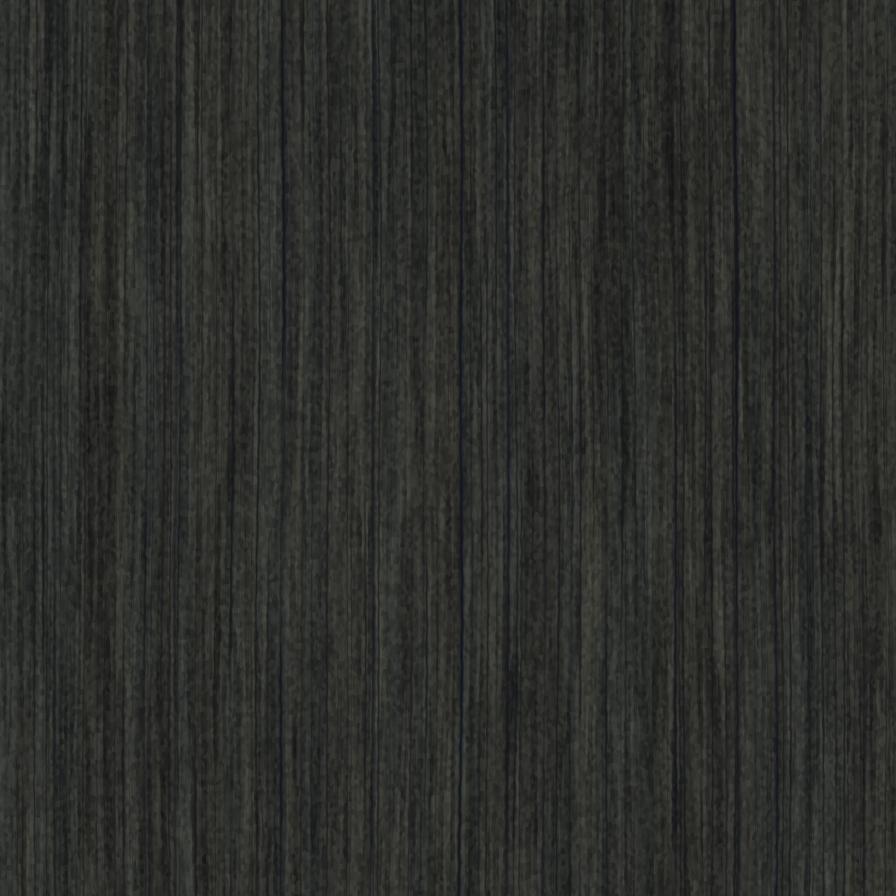
Give the GLSL for this texture, as a Shadertoy shader.

```glsl
// Dark charcoal wood veneer with fine, straight vertical grain.
// Stretched smooth cellular noise lays the fibres, layered sines bend them,
// and jittered blue-black seams and thin pores run along the grain.

float hash(vec2 p) {
    vec3 q = fract(p.xyx * vec3(0.1031, 0.1030, 0.0973));
    q += dot(q, q.yzx + 33.33);
    return fract((q.x + q.y) * q.z);
}

// Smooth cellular noise: random cell tones blended by distance to cell points
float cellTone(vec2 p) {
    vec2 cell = floor(p);
    float sum = 0.0, total = 0.0;
    for (int j = -1; j <= 1; j++)
    for (int i = -1; i <= 1; i++) {
        vec2 id = cell + vec2(i, j);
        vec2 point = id + vec2(hash(id + 17.3), hash(id + 71.9));
        vec2 d = p - point;
        float weight = exp(-11.0 * dot(d, d)) + 1e-6;
        sum += weight * hash(id + 5.1);
        total += weight;
    }
    return sum / total;
}

// Dark lines along the grain, one per column, fading in and out over fadeRate
float grainLines(vec2 p, float count, float width, float fadeRate, float seed) {
    float column = floor(p.x * count);
    float ink = 0.0;
    for (int i = -1; i <= 1; i++) {
        float id = column + float(i);
        float rnd = hash(vec2(id, seed));
        float centre = (id + hash(vec2(id, seed + 9.0))) / count;
        centre += 0.0006 * sin(p.y * (4.0 + 6.0 * rnd) + 40.0 * rnd);
        float fade = smoothstep(0.25, 0.6, cellTone(vec2(id * 3.7 + seed, p.y * fadeRate + 20.0 * rnd)));
        float d = (p.x - centre) / (width * (0.7 + 0.6 * rnd));
        ink = max(ink, exp(-d * d) * (0.35 + 0.65 * fade) * (0.3 + 0.7 * rnd));
    }
    return ink;
}

// Slight sideways drift of the fibres plus a tiny ragged wobble
vec2 bendGrain(vec2 p) {
    float drift = 0.0016 * sin(p.y * 4.0 + p.x * 5.0)
                + 0.0007 * sin(p.y * 11.0 - p.x * 13.0 + 1.7);
    float ragged = 0.00028 * sin(p.y * 115.0 + p.x * 161.0)
                 + 0.00022 * sin(p.y * 263.0 - p.x * 340.0);
    return vec2(p.x + drift + ragged, p.y);
}

void mainImage(out vec4 fragColor, in vec2 fragCoord) {
    vec2 p = bendGrain(fragCoord / iResolution.y) + 2.0;

    // Tone from faint bands down to single fibres, hairs and surface tooth
    float band = cellTone(p * vec2(15.0, 0.5)) - 0.5;
    float strand = cellTone(p * vec2(85.0, 1.8) + 31.0) - 0.5;
    float fibre = cellTone(p * vec2(190.0, 4.5) + 57.0) - 0.5;
    float hair = cellTone(p * vec2(290.0, 16.0) + 23.0) - 0.5;
    float tooth = cellTone(p * vec2(260.0, 170.0) + 83.0) - 0.5;
    float tone = 0.56 + 0.14 * band + 0.24 * strand + 0.52 * fibre + 0.42 * hair + 0.46 * tooth;

    vec3 color = mix(vec3(0.105, 0.109, 0.101), vec3(0.245, 0.249, 0.223), tone);

    // Cool grey strands between the olive fibres
    float cool = smoothstep(0.5, 0.85, cellTone(p * vec2(75.0, 1.4) + 11.0));
    color += cool * vec3(-0.006, -0.001, 0.007);

    // Fine pores, then long thin blue-black seams
    color = mix(color, vec3(0.085, 0.092, 0.098), 0.80 * grainLines(p, 95.0, 0.0010, 4.0, 3.0));
    color = mix(color, vec3(0.060, 0.072, 0.108), 0.90 * grainLines(p, 17.0, 0.0016, 1.2, 8.0));

    fragColor = vec4(color, 1.0);
}
```
